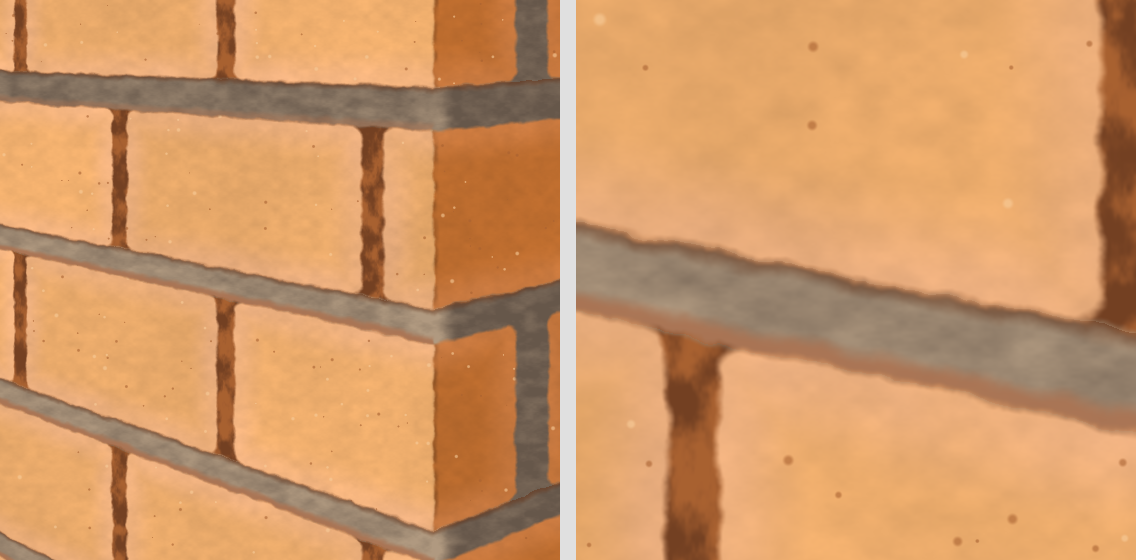
Left: the whole. Right: its middle third, enlarged.
Reproduce this texture procedurally as a Shadertoy shader.

```glsl
#define CORNER 0.775
#define COURSE 0.396
#define CONVERGE 0.156
#define FIRST_BED 0.156
#define BRICK 1.53
#define ROUNDING 0.045
#define WOBBLE 0.009
#define SOFTNESS 0.011
#define GRAIN 0.10
#define BRICK_VARIATION 0.07

const vec3 LIT_CLAY = vec3(0.92, 0.67, 0.42);
const vec3 LIT_EDGE = vec3(0.94, 0.70, 0.52);
const vec3 SHADED_CLAY = vec3(0.73, 0.42, 0.18);
const vec3 SHADED_EDGE = vec3(0.80, 0.49, 0.27);
const vec3 LIGHT_MORTAR = vec3(0.69, 0.60, 0.50);
const vec3 DARK_MORTAR = vec3(0.40, 0.34, 0.29);
const vec3 JOINT_CLAY = vec3(0.66, 0.38, 0.19);
const vec3 DEEP_SHADOW = vec3(0.40, 0.22, 0.12);
const vec3 LIP = vec3(0.67, 0.45, 0.32);

float hash(vec2 p) {
    return fract(sin(dot(p, vec2(127.1, 311.7))) * 43758.5453);
}

float noise(vec2 p) {
    vec2 i = floor(p), f = fract(p);
    f = f * f * (3.0 - 2.0 * f);
    return mix(mix(hash(i), hash(i + vec2(1, 0)), f.x),
               mix(hash(i + vec2(0, 1)), hash(i + vec2(1, 1)), f.x), f.y);
}

float fbm(vec2 p) {
    float sum = 0.0, gain = 0.5;
    for (int i = 0; i < 4; i++) {
        sum += gain * noise(p);
        p = p * 2.03 + 7.1;
        gain *= 0.5;
    }
    return sum / 0.9375;
}

// One small dot in a random share of the grid cells
float specks(vec2 p, float share) {
    vec2 cell = floor(p);
    vec2 centre = 0.3 + 0.4 * vec2(hash(cell + 3.7), hash(cell + 8.3));
    float radius = 0.08 + 0.17 * hash(cell + 5.1);
    float dotMask = smoothstep(radius, radius * 0.3, length(fract(p) - centre));
    return dotMask * step(1.0 - share, hash(cell));
}

float roundedBox(vec2 p, vec2 halfSize, float radius) {
    vec2 e = abs(p) - halfSize + radius;
    return length(max(e, 0.0)) + min(max(e.x, e.y), 0.0) - radius;
}

void mainImage(out vec4 fragColor, in vec2 fragCoord) {
    vec2 p = fragCoord / iResolution.xy;
    vec2 q = p + WOBBLE * (vec2(fbm(p * 48.0), fbm(p * 48.0 + 31.0)) - 0.5);

    // Perspective of the two walls, both receding from the corner
    float side = q.x - CORNER;
    bool shaded = side > 0.0;
    float run = abs(side);
    float scale = COURSE - CONVERGE * run;
    float start = FIRST_BED - run * (shaded ? 0.075 : 0.039);
    float along = run / scale;
    float down = (1.0 - q.y - start) / scale - 0.08;

    // Running bond with alternating joint positions
    float row = floor(down);
    float stagger = mod(row, 2.0);
    float firstJoint = shaded ? mix(1.24, 0.476, stagger) : mix(0.29, 1.1, stagger);
    float column = floor((along - firstJoint) / BRICK);
    float bed = abs(row) < 0.5 ? 0.20 : 0.16;
    vec2 halfSize = vec2(BRICK * 0.5 - (shaded ? 0.085 : 0.055), 0.5 - bed * 0.5);
    vec2 local = vec2(along - firstJoint - BRICK * (column + 0.5),
                      fract(down) - 0.42 - bed * 0.5);
    float dist = roundedBox(local, halfSize, ROUNDING);
    float soft = max(SOFTNESS, 1.0 / (iResolution.y * scale));

    // Clay faces with paler edges, grain, chips and pits
    float shade = smoothstep(-0.003, 0.003, side);
    float rim = smoothstep(-0.20, 0.0, dist) * (0.5 + 0.5 * fbm(p * 14.0));
    vec3 clay = mix(mix(LIT_CLAY, LIT_EDGE, rim), mix(SHADED_CLAY, SHADED_EDGE, rim), shade);
    float tint = hash(vec2(row + 4.0, shaded ? -1.0 : column + 9.0)) - 0.5;
    clay *= 1.0 + BRICK_VARIATION * tint + GRAIN * (fbm(p * vec2(55.0, 70.0)) - 0.5);
    clay *= 1.0 + 0.08 * (fbm(p * 9.0) - 0.5);
    clay = mix(clay, vec3(0.97, 0.80, 0.60), 0.6 * specks(p * 45.0, 0.06));
    clay = mix(clay, JOINT_CLAY, 0.6 * specks(p * 60.0 + 17.0, 0.05));
    float arris = smoothstep(0.008, 0.0, abs(side - 0.002));
    clay *= 1.0 - 0.22 * arris * noise(p * vec2(90.0, 60.0));

    // Mortar, darker on the shaded wall and in the top bed
    float sand = fbm(p * vec2(38.0, 60.0));
    float light = mix(0.35, 0.75, smoothstep(0.15, 0.45, 1.0 - p.y)) + 0.7 * (sand - 0.5);
    light += 0.3 * smoothstep(0.08, 0.0, run);
    light = mix(light, 0.6 * (sand - 0.35), smoothstep(0.0, 0.045, side));
    vec3 mortar = mix(DARK_MORTAR, LIGHT_MORTAR, clamp(light, 0.0, 1.0));

    // Clay lip on top of each lit brick, shadow beneath each brick
    float above = -local.y - halfSize.y;
    float below = local.y - halfSize.y;
    float lipMask = smoothstep(0.05, 0.015, above) * step(0.0, above);
    mortar = mix(mortar, LIP, lipMask * (1.0 - shade) * (row > 0.5 ? 0.9 : 0.45));
    float shadowMask = smoothstep(0.035, 0.0, below) * step(0.0, below);
    mortar = mix(mortar, DEEP_SHADOW, 0.6 * shadowMask);

    // Recessed upright joints, brown on the lit wall
    float streak = smoothstep(0.3, 0.7, fbm(p * vec2(60.0, 35.0) + 5.0));
    vec3 joint = mix(DEEP_SHADOW, JOINT_CLAY, 0.2 + 0.8 * streak);
    float upright = smoothstep(soft, -soft, abs(local.y) - halfSize.y);
    vec3 gap = mix(mortar, joint, upright * (1.0 - shade));

    vec3 color = mix(gap, clay, smoothstep(soft, -soft, dist));
    fragColor = vec4(clamp(color, 0.0, 1.0), 1.0);
}
```
